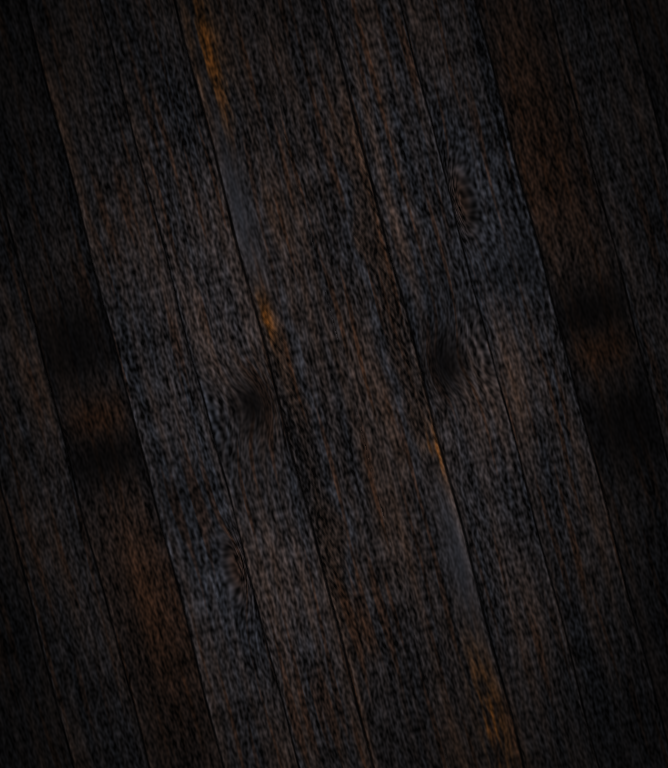
A Shadertoy shader for this texture:

```glsl
const float TILT = 0.254;
const float PLANK_WIDTH = 0.0945;
const float SEAM_HALF_WIDTH = 0.0014;
const vec2 SYMMETRY_OFFSET = vec2(0.02, 0.0);
const vec2 FIBRE_SCALE = vec2(190.0, 34.0);
const vec2 PORE_SCALE = vec2(290.0, 130.0);
const vec2 STREAK_SCALE = vec2(85.0, 3.5);
const vec2 VIGNETTE_SCALE = vec2(1.2, 0.82);
const float VIGNETTE_STRENGTH = 0.70;
const float FIBRE_CONTRAST = 0.46;
const float PORE_CONTRAST = 0.52;
const vec3 SLATE = vec3(0.178, 0.184, 0.208);
const vec3 BROWN = vec3(0.218, 0.164, 0.136);
const vec3 RUST = vec3(0.235, 0.135, 0.080);
const vec3 AMBER = vec3(0.400, 0.235, 0.100);
const vec3 COAL = vec3(0.024, 0.021, 0.023);

float hash(vec2 cell) {
    return fract(sin(dot(cell, vec2(127.1, 311.7))) * 43758.5);
}

float cornerRamp(vec2 cell, vec2 corner, vec2 f) {
    float angle = 6.2832 * hash(cell + corner);
    return dot(vec2(cos(angle), sin(angle)), f - corner);
}

// Gradient noise, roughly -1 to 1
float noise(vec2 p) {
    vec2 cell = floor(p), f = p - cell;
    vec2 w = f * f * f * (f * (f * 6.0 - 15.0) + 10.0);
    float low = mix(cornerRamp(cell, vec2(0, 0), f), cornerRamp(cell, vec2(1, 0), f), w.x);
    float high = mix(cornerRamp(cell, vec2(0, 1), f), cornerRamp(cell, vec2(1, 1), f), w.x);
    return 1.5 * mix(low, high, w.y);
}

// Soft blot confined to the plank that holds its centre
float stain(vec2 q, vec2 centre, vec2 radius) {
    vec2 d = (q - centre) / radius;
    float samePlank = step(abs(floor(q.x) - floor(centre.x)), 0.5);
    return samePlank * exp(-dot(d, d));
}

// Curved growth lines around a point
float rings(vec2 q, vec2 centre, float frequency) {
    vec2 d = (q - centre) * vec2(PLANK_WIDTH, 0.55);
    return sin(length(d) * frequency + 2.5 * noise(q * vec2(2.5, 25.0)));
}

void mainImage(out vec4 fragColor, in vec2 fragCoord) {
    float pixel = 1.0 / iResolution.y;
    vec2 p = (fragCoord - 0.5 * iResolution.xy) * pixel;
    vec2 across = vec2(cos(TILT), sin(TILT));
    vec2 centred = p - SYMMETRY_OFFSET;
    vec2 board = vec2(dot(centred, across), dot(centred, vec2(-across.y, across.x)));

    // Half-turn symmetry: q.x counts planks, q.y runs along them
    float side = board.x < 0.0 ? -1.0 : 1.0;
    vec2 q = side * board / vec2(PLANK_WIDTH, 1.0);
    q.x += 0.025 * noise(vec2(floor(q.x + 0.5) * 7.3, q.y * 7.0));
    float plank = floor(max(q.x, 0.0));

    // Stains and knots
    float knot = stain(q, vec2(1.33, -0.006), vec2(0.32, 0.042));
    float curl = stain(q, vec2(1.82, 0.0), vec2(0.24, 0.055));
    float smallKnot = stain(q, vec2(2.13, 0.195), vec2(0.14, 0.045));
    float figure = stain(q, vec2(2.35, 0.17), vec2(0.55, 0.12));
    float burn = stain(q, vec2(3.46, 0.016), vec2(0.8, 0.038))
               + stain(q, vec2(3.54, -0.14), vec2(0.8, 0.065));
    float soot = stain(q, vec2(1.6, 0.07), vec2(0.6, 0.09))
               + stain(q, vec2(2.5, 0.09), vec2(0.6, 0.06));
    float redness = stain(q, vec2(3.4, 0.25), vec2(0.6, 0.22))
                  + stain(q, vec2(3.5, -0.04), vec2(0.5, 0.03));
    float resin = stain(q, vec2(0.9, -0.11), vec2(0.10, 0.032))
                + stain(q, vec2(0.72, -0.47), vec2(0.18, 0.09));
    float slatePatch = stain(q, vec2(0.85, -0.26), vec2(0.19, 0.12));

    // Grain, bent around the knots
    vec2 grain = board + vec2(0.0, plank * side * 3.7);
    float bend = knot + 0.7 * curl + smallKnot + 0.5 * figure;
    grain.x += side * (0.018 * bend + 0.003 * noise(grain * vec2(12.0, 7.0)));
    float fibre = noise(grain * FIBRE_SCALE);
    float pores = noise(grain * PORE_SCALE + 31.0);
    float streak = noise(grain * STREAK_SCALE + 57.0);
    float cloud = noise(grain * vec2(16.0, 5.0) + 83.0);

    float smoothness = 1.0 - 0.55 * slatePatch;
    float light = 0.77 + 0.20 * streak + 0.27 * cloud;
    light += smoothness * (FIBRE_CONTRAST * fibre + PORE_CONTRAST * pores);
    light *= mix(0.80, 1.08, hash(vec2(plank, 4.0)));
    light *= 1.0 - 0.32 * soot;
    light += 0.42 * curl * rings(q, vec2(1.25, -0.01), 480.0);
    light += 0.16 * figure * rings(q, vec2(2.1, 0.195), 620.0);

    // Sawn strip beside the centre plank, with a slate border
    float reach = smoothstep(-0.18, -0.06, q.y) * (1.0 - smoothstep(0.24, 0.38, q.y));
    float wave = q.x + 0.12 * noise(vec2(q.y * 14.0, 2.0)) + 0.04 * fibre;
    float strip = smoothstep(0.60, 0.68, wave) * step(q.x, 1.0) * reach;
    float border = exp(-pow((wave - 0.58) / 0.09, 2.0)) * (0.35 + 0.5 * reach);
    float sawPhase = (q.y + 2.2 * q.x * PLANK_WIDTH) * 250.0 + 2.5 * cloud;
    float sawMarks = smoothstep(0.3, 1.0, sin(sawPhase)) * (0.7 + 0.5 * streak);
    light -= strip * (0.22 * sawMarks + 0.06);

    // Wood colour
    float centreWarmth = 0.16 * step(q.x, 1.0);
    float warmth = 0.40 + centreWarmth + 0.40 * cloud + 0.40 * streak - 0.12 * fibre;
    warmth += 0.25 * strip - 0.5 * figure - 0.3 * soot;
    vec3 color = mix(SLATE, BROWN, clamp(warmth, 0.0, 1.0));
    color = mix(color, SLATE, clamp(0.9 * slatePatch + border, 0.0, 0.9));
    color = mix(color, RUST, clamp(0.7 * redness + 0.6 * smallKnot, 0.0, 0.85));
    float rustStreak = smoothstep(0.25, 0.65, noise(grain * vec2(110.0, 5.0) + 11.0));
    color = mix(color, RUST, 0.5 * rustStreak * (1.0 - slatePatch));
    color = mix(color, AMBER, resin * smoothstep(-0.5, 0.4, streak + 0.5 * fibre));
    color *= max(light + 0.18 * slatePatch, 0.12);
    color = mix(color, COAL, clamp(0.75 * burn + 0.8 * knot, 0.0, 0.85));

    // Seams at every plank edge except the centre line
    float seamIndex = max(1.0, floor(q.x + 0.5));
    float seamOffset = (q.x - seamIndex) * PLANK_WIDTH;
    float halfWidth = SEAM_HALF_WIDTH * mix(0.7, 1.4, hash(vec2(seamIndex, 9.0)));
    float seam = 1.0 - smoothstep(halfWidth - pixel, halfWidth + pixel, abs(seamOffset));
    float wear = 0.78 + 0.3 * noise(vec2(seamIndex * 5.0, board.y * 18.0));
    float worn = exp(-pow((seamOffset + 2.6 * halfWidth) / (halfWidth + pixel), 2.0));
    color *= 1.0 + 0.45 * worn * wear;
    color *= 1.0 - 0.2 * exp(-abs(seamOffset) / 0.005);
    color = mix(color, COAL * 0.5, seam * clamp(wear, 0.0, 1.0));

    float vignette = smoothstep(0.14, 0.68, length(p * VIGNETTE_SCALE));
    fragColor = vec4(color * (1.0 - VIGNETTE_STRENGTH * vignette), 1.0);
}
```
